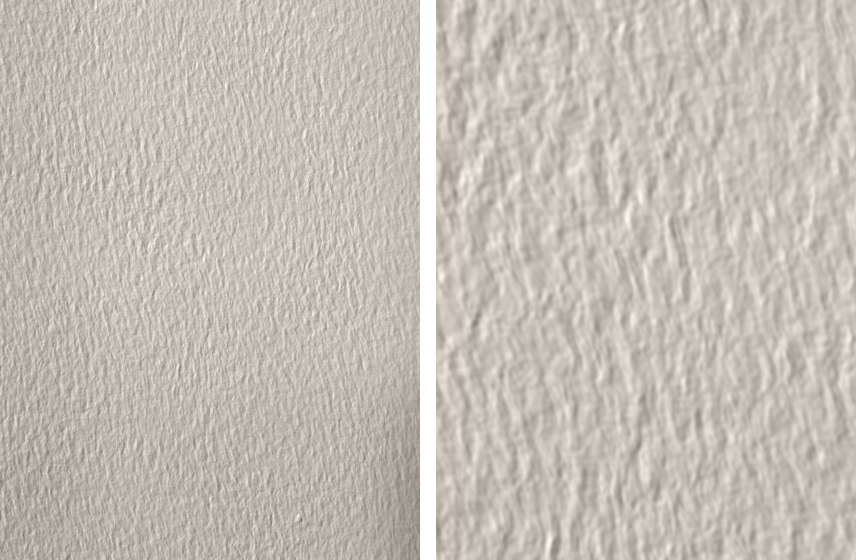
Left: the whole. Right: its middle third, enlarged.
Reproduce this texture procedurally as a WebGL 1 fragment shader.

```glsl
precision highp float;
// Painted plaster wall with fine, slightly leaning vertical grain in soft side light.
uniform vec2 u_resolution;

// Random gradient per lattice cell, without sine
vec2 hashGradient(vec2 cell) {
  vec3 h = fract(cell.xyx * vec3(0.1031, 0.1030, 0.0973));
  h += dot(h, h.yzx + 33.33);
  return fract((h.xx + h.yz) * h.zy) * 2.0 - 1.0;
}

float gradientNoise(vec2 p) {
  vec2 cell = floor(p);
  vec2 f = p - cell;
  vec2 u = f * f * f * (f * (f * 6.0 - 15.0) + 10.0);
  float a = dot(hashGradient(cell), f);
  float b = dot(hashGradient(cell + vec2(1.0, 0.0)), f - vec2(1.0, 0.0));
  float c = dot(hashGradient(cell + vec2(0.0, 1.0)), f - vec2(0.0, 1.0));
  float d = dot(hashGradient(cell + 1.0), f - 1.0);
  return mix(mix(a, b, u.x), mix(c, d, u.x), u.y);
}

// Plaster relief: stretched ridges, broken up by smaller lumps and grit
float plasterHeight(vec2 p) {
  vec2 q = p + 5.0;
  q.x += 0.13 * p.y + 0.03 * gradientNoise(p * 3.0 + 20.0);
  q += 0.005 * vec2(gradientNoise(p * 31.0 + 50.0), gradientNoise(p * 27.0 + 90.0));
  float ridges = gradientNoise(q * vec2(70.0, 30.0));
  float lumps = gradientNoise(q * vec2(122.0, 70.0) + 37.0);
  float grit = gradientNoise(q * vec2(205.0, 150.0) + 71.0);
  return ridges + 0.58 * lumps + 0.25 * grit;
}

// Broad light: dimmer at the left, the bottom and the lower right corner
float wallLight(vec2 uv) {
  float light = 0.783;
  light -= 0.04 * (1.0 - smoothstep(0.0, 0.35, uv.x));
  light -= 0.06 * (1.0 - smoothstep(0.0, 0.6, uv.y));
  light -= 0.025 * smoothstep(0.88, 1.0, uv.x);
  light -= 0.11 * smoothstep(0.8, 1.05, uv.x) * (1.0 - smoothstep(0.1, 0.45, uv.y));
  return light;
}

void main() {
  vec2 uv = gl_FragCoord.xy / u_resolution;
  vec2 p = gl_FragCoord.xy / u_resolution.x;

  // Relief shading from the slope towards the light at upper left
  vec2 toLight = vec2(-0.0013, 0.0008);
  float slope = plasterHeight(p - toLight) - plasterHeight(p + toLight);
  float relief = 0.4 * slope * (1.0 + 0.4 * gradientNoise(p * 4.0 + 11.0));
  relief *= 1.0 - 0.3 * smoothstep(0.7, 1.0, uv.x);

  float tone = wallLight(uv) + relief + 0.02 * gradientNoise(p * 5.0 + 60.0);

  // One small chip with a lit face and a shadow beside it
  vec2 chip = (p - vec2(0.71, 0.1)) * vec2(1.0, 0.7);
  tone += 0.13 * (1.0 - smoothstep(0.003, 0.008, length(chip)));
  tone -= 0.2 * (1.0 - smoothstep(0.001, 0.006, length(chip - vec2(0.008, -0.003))));

  // Warm grey paint, a little cooler towards the top
  vec3 paint = vec3(tone) - vec3(0.0, 0.025, 0.064);
  paint += vec3(-0.007, 0.0, 0.003) * smoothstep(0.6, 1.0, uv.y);
  gl_FragColor = vec4(clamp(paint, 0.0, 1.0), 1.0);
}
```
